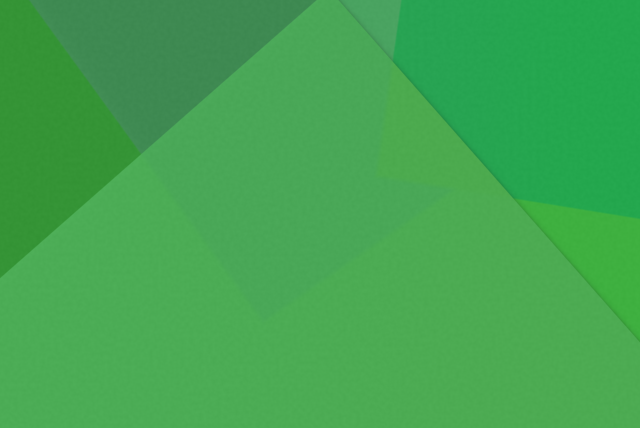
A WebGL 1 fragment shader for this background:

```glsl
precision highp float;
// Overlapping sheets of translucent green paper on a bright green ground.
// Each sheet is an intersection of half planes; the front sheet lets the
// ones behind show faintly. Fine gradient noise gives the paper its grain.

#define GRAIN_SCALE 95.0
#define GRAIN_AMOUNT 0.012
#define SHADOW_DEPTH 0.16
#define SHADOW_FALLOFF 230.0
#define EDGE_LIGHT 0.018
#define GHOST_BLUR 0.008

uniform vec2 u_resolution;

const vec3 GROUND = vec3(0.245, 0.690, 0.250);
const vec3 TEAL = vec3(0.290, 0.640, 0.380);
const vec3 EMERALD_COOL = vec3(0.155, 0.640, 0.325);
const vec3 EMERALD_WARM = vec3(0.140, 0.655, 0.305);
const vec3 FRONT_LEFT = vec3(0.296, 0.675, 0.335);
const vec3 FRONT_RIGHT = vec3(0.300, 0.670, 0.322);
const vec3 GHOST_TEAL = vec3(0.288, 0.656, 0.342);
const vec3 GHOST_EMERALD = vec3(0.298, 0.667, 0.308);

// Signed distance to the line a-b, positive on its left side
float leftOf(vec2 p, vec2 a, vec2 b) {
  vec2 along = normalize(b - a);
  vec2 v = p - a;
  return along.x * v.y - along.y * v.x;
}

float cover(float dist, float blur) {
  return smoothstep(-blur, blur, dist);
}

vec2 gradientAt(vec2 cell) {
  float h = fract(sin(dot(cell, vec2(127.1, 311.7))) * 43758.5);
  return vec2(cos(6.2832 * h), sin(6.2832 * h));
}

float gradientNoise(vec2 p) {
  vec2 i = floor(p);
  vec2 f = p - i;
  vec2 u = f * f * f * (f * (f * 6.0 - 15.0) + 10.0);
  vec2 e = vec2(0.0, 1.0);
  float low = mix(dot(gradientAt(i), f),
                  dot(gradientAt(i + e.yx), f - e.yx), u.x);
  float high = mix(dot(gradientAt(i + e.xy), f - e.xy),
                   dot(gradientAt(i + e.yy), f - e.yy), u.x);
  return mix(low, high, u.y);
}

void main() {
  vec2 p = gl_FragCoord.xy / u_resolution.y;
  float soft = 0.8 / u_resolution.y;

  // Sheet outlines
  float tealLeft = leftOf(p, vec2(0.068, 1.0), vec2(0.615, 0.248));
  float teal = min(tealLeft, leftOf(p, vec2(0.615, 0.248), vec2(0.996, 0.512)));
  float emerald = min(leftOf(p, vec2(0.938, 1.0), vec2(0.879, 0.588)),
                      leftOf(p, vec2(0.879, 0.588), vec2(1.5, 0.488)));
  float frontLeft = leftOf(p, vec2(0.740, 1.0), vec2(0.0, 0.350));
  float frontRight = leftOf(p, vec2(1.5, 0.195), vec2(0.791, 1.0));
  float front = min(frontLeft, frontRight);

  // Back sheets
  vec3 color = GROUND;
  vec3 tealPaper = TEAL + EDGE_LIGHT * exp(-abs(tealLeft) * 60.0);
  color = mix(color, tealPaper, cover(teal, soft + 0.001));
  vec3 emeraldPaper = mix(EMERALD_COOL, EMERALD_WARM, smoothstep(0.95, 1.4, p.x));
  color = mix(color, emeraldPaper, cover(emerald, soft + 0.001));

  // Narrow shadow cast by the right edge of the front sheet
  color *= 1.0 - SHADOW_DEPTH * exp(min(frontRight, 0.0) * SHADOW_FALLOFF);

  // Front sheet with the faint shapes beneath it
  vec3 frontPaper = mix(FRONT_LEFT, FRONT_RIGHT, smoothstep(0.2, 1.3, p.x));
  frontPaper = mix(frontPaper, GHOST_TEAL, cover(teal, GHOST_BLUR));
  frontPaper = mix(frontPaper, GHOST_EMERALD, cover(emerald, GHOST_BLUR));
  frontPaper += 0.5 * EDGE_LIGHT * exp(-abs(frontLeft) * 80.0);
  color = mix(color, frontPaper, cover(front, soft));

  // Paper grain
  float grain = gradientNoise(p * GRAIN_SCALE)
              + 0.5 * gradientNoise(p * GRAIN_SCALE * 2.1 + 17.0);
  color += GRAIN_AMOUNT * grain;

  gl_FragColor = vec4(color, 1.0);
}
```
